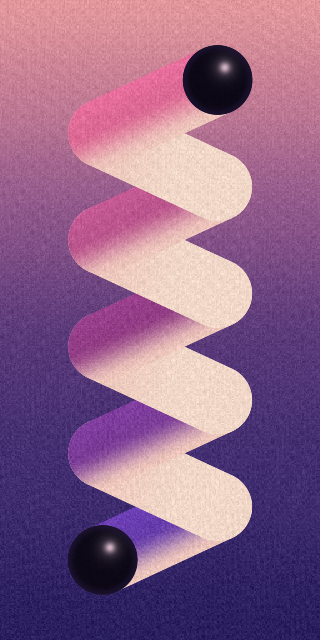
This background is drawn by a WebGL 2 fragment shader. Its source:

```glsl
#version 300 es
precision highp float;
// A folded ribbon of round tubes zigzags down a dusk gradient, with a glossy
// dark ball at each end. Capsules are painted from the lowest to the highest,
// tinted ones fading to cream across their width; film grain covers it all.
uniform vec2 u_resolution;
out vec4 outColor;

const int SEGMENTS = 9;
const float RADIUS = 0.108;
const float STEP_Y = 1.0 / 6.0;
const float TOP_Y = 1.75;
const float LEFT_X = 0.321;
const float RIGHT_X = 0.680;

const vec3 CREAM = vec3(0.945, 0.845, 0.785);
const vec3 BLUSH = vec3(0.930, 0.775, 0.735);
const vec3 PINK = vec3(0.860, 0.410, 0.580);
const vec3 PLUM = vec3(0.565, 0.235, 0.520);
const vec3 VIOLET = vec3(0.400, 0.235, 0.670);
const vec3 INK = vec3(0.045, 0.030, 0.085);
const vec3 GLOSS = vec3(0.900, 0.780, 0.790);

float hash(vec2 p) {
  return fract(sin(dot(p, vec2(127.1, 311.7))) * 43758.5453);
}

// Corner k of the zigzag: even corners right, odd corners left
vec2 corner(int k) {
  return vec2(k % 2 == 0 ? RIGHT_X : LEFT_X, TOP_Y - float(k) * STEP_Y);
}

float coverage(float d, float pixel) {
  return 1.0 - smoothstep(-0.5 * pixel, 0.5 * pixel, d);
}

// Dusk sky, from indigo at the bottom to dusty rose at the top
vec3 sky(float h) {
  vec3 c = mix(vec3(0.165, 0.120, 0.370), vec3(0.255, 0.180, 0.440), smoothstep(0.0, 0.28, h));
  c = mix(c, vec3(0.350, 0.225, 0.475), smoothstep(0.25, 0.50, h));
  c = mix(c, vec3(0.580, 0.355, 0.550), smoothstep(0.44, 0.72, h));
  c = mix(c, vec3(0.770, 0.490, 0.580), smoothstep(0.66, 0.88, h));
  return mix(c, vec3(0.880, 0.590, 0.610), smoothstep(0.84, 1.0, h));
}

// Tube tint by segment position, 0 at the top and 1 at the bottom
vec3 tint(float t) {
  return mix(mix(PINK, PLUM, smoothstep(0.0, 0.55, t)), VIOLET, smoothstep(0.5, 1.0, t));
}

vec3 paintTube(vec3 base, vec2 p, int k, float pixel) {
  vec2 a = corner(k);
  vec2 axis = corner(k + 1) - a;
  vec2 q = p - a;
  float along = clamp(dot(q, axis) / dot(axis, axis), 0.0, 1.0);
  float d = length(q - axis * along) - RADIUS;

  // Signed position across the tube: 1 on its upper edge, -1 on its lower one
  vec2 up = normalize(vec2(axis.y, -axis.x));
  up *= sign(up.y);
  float across = dot(q, up) / RADIUS;

  vec3 cream = mix(BLUSH, CREAM, smoothstep(0.0, 0.7, along));
  vec3 tinted = tint(float(k) / float(SEGMENTS - 1));
  tinted *= 1.0 + 0.06 * smoothstep(0.2, 1.0, across);
  tinted = mix(tinted, BLUSH, smoothstep(0.2, -0.95, across));
  return mix(base, k % 2 == 0 ? tinted : cream, coverage(d, pixel));
}

vec3 paintBall(vec3 base, vec2 p, vec2 center, float pixel) {
  vec2 q = (p - center) / RADIUS;
  float r = length(q);
  float glint = length(q - vec2(0.21, 0.36));
  vec3 c = INK + vec3(0.055, 0.035, 0.085) * smoothstep(0.75, 1.0, r);
  c += GLOSS * (0.65 * exp(-glint * glint * 45.0) + 0.22 * exp(-glint * glint * 8.0));
  return mix(base, c, coverage((r - 1.01) * RADIUS, pixel));
}

void main() {
  // Canvas spans 1 by 2 units, origin at the lower left
  float pixel = 2.0 / u_resolution.y;
  vec2 p = (gl_FragCoord.xy - 0.5 * u_resolution) * pixel + vec2(0.5, 1.0);

  vec3 color = sky(p.y * 0.5);
  for (int k = SEGMENTS - 1; k >= 0; k--) {
    color = paintTube(color, p, k, pixel);
  }

  // Grain is weaker on the dark balls, so it goes on before them
  vec2 cell = floor(p * 256.0);
  float grain = hash(cell) + hash(cell + 71.3) - 1.0;
  color += 0.055 * grain;

  color = paintBall(color, p, corner(0), pixel);
  color = paintBall(color, p, corner(SEGMENTS), pixel);
  outColor = vec4(color + 0.008 * grain, 1.0);
}
```
